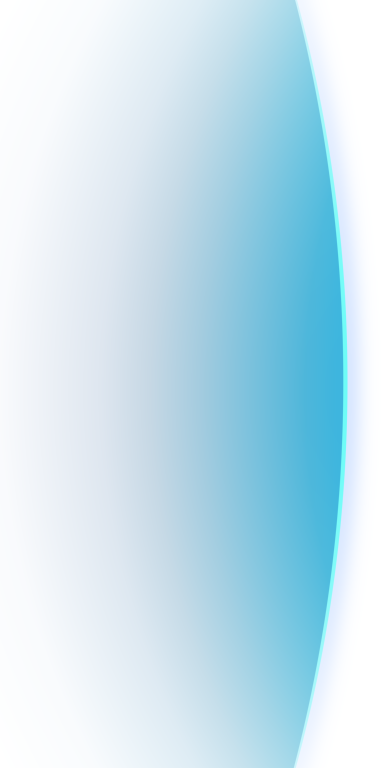
Reproduce this background procedurally as a WebGL 2 fragment shader.

```glsl
#version 300 es
precision highp float;
// A huge pale disc seen from its right limb: blue at the rim, fading to white leftwards.
// A colour ramp runs along a bowed distance from the limb; a cyan crescent
// and a soft lavender halo trace the circular edge.

uniform vec2 u_resolution;
out vec4 outColor;

// Blue to grey-blue to white, by distance inward from the limb
vec3 bodyRamp(float d) {
    vec3 c = mix(vec3(0.24, 0.71, 0.87), vec3(0.31, 0.715, 0.855), smoothstep(0.0, 0.06, d));
    c = mix(c, vec3(0.64, 0.797, 0.873), clamp((d - 0.05) / 0.136, 0.0, 1.0));
    c = mix(c, vec3(0.775, 0.845, 0.895), clamp((d - 0.186) / 0.065, 0.0, 1.0));
    c = mix(c, vec3(0.87, 0.902, 0.938), clamp((d - 0.251) / 0.065, 0.0, 1.0));
    c = mix(c, vec3(0.975, 0.98, 0.99), clamp((d - 0.316) / 0.13, 0.0, 1.0));
    return mix(c, vec3(1.0), clamp((d - 0.446) / 0.12, 0.0, 1.0));
}

// Signed distance to the limb circle whose rightmost point is at tipX
float limb(vec2 p, float tipX) {
    float radius = 1.91;
    return length(p - vec2(tipX - radius, 0.503)) - radius;
}

void main() {
    // Both axes are measured in canvas heights
    vec2 p = gl_FragCoord.xy / u_resolution.y;
    float aa = 0.75 / u_resolution.y;
    float dy = p.y - 0.492;
    float ends = clamp(4.0 * dy * dy, 0.0, 1.0);

    // Disc body, clearer in tone towards the top and bottom
    vec3 body = bodyRamp(0.447 - p.x + 0.51 * dy * dy);
    body.gb += (1.0 - body.gb) * vec2(0.27, 0.35) * ends;

    // Halo outside the limb, strongest at mid height
    float outer = limb(p, 0.4525);
    float reach = max(outer, 0.0) / 0.021;
    float halo = exp(-reach * reach) * (1.0 - 0.65 * ends);
    vec3 color = mix(vec3(1.0), vec3(0.85, 0.905, 1.0), halo);

    // Bright crescent between two circles, paling and thinning at its ends
    vec3 rim = mix(vec3(0.43, 0.99, 0.97), vec3(0.82, 0.96, 0.99), ends);
    float inner = limb(p, mix(0.447, 0.450, ends));
    color = mix(color, rim, 1.0 - smoothstep(-aa, aa, outer));
    color = mix(color, body, 1.0 - smoothstep(-aa, aa, inner));

    outColor = vec4(color, 1.0);
}
```
